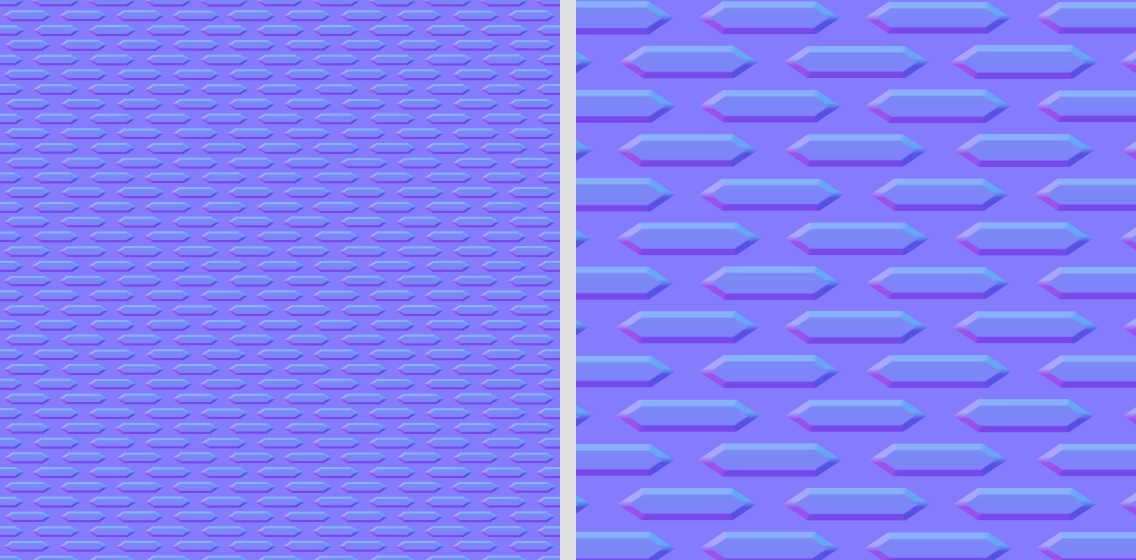
Left, the full canvas; right, a detail of the centre.
Reproduce this texture map procedurally as a WebGL 1 fragment shader.

```glsl
precision highp float;
// Tiling normal map of staggered rows of raised, long six-sided studs.

uniform vec2 u_resolution;

#define REPEATS vec2(10.0, 38.0)       // studs across, rows down (even)
#define STAGGER 0.49                   // shift of odd rows, in studs
#define ROW_SHIFT 0.07                 // downward shift, in rows
#define HALF_SIZE vec2(0.0424, 0.0097) // half length and half height
#define TAPER vec2(0.56, 0.83)         // normal of the slanted ends
#define BEVEL 0.0038                   // width of the bevelled rim
#define VARIATION 0.035                // size change between studs
#define GROUND vec3(0.522, 0.481, 0.995)
#define FACE_LOW vec3(0.500, 0.510, 0.980)
#define FACE_HIGH vec3(0.480, 0.540, 0.960)
#define RIM_UP vec3(0.535, 0.690, 0.990)
#define RIM_DOWN vec3(0.465, 0.285, 0.920)

float hash(vec2 p) {
  vec3 q = fract(vec3(p.xyx) * 0.1031);
  q += dot(q, q.yzx + 33.33);
  return fract((q.x + q.y) * q.z);
}

// Signed distance to the stud in z, outward direction in xy.
vec3 studShape(vec2 p, vec2 halfSize) {
  vec2 a = abs(p);
  vec2 slant = normalize(TAPER);
  float flatSide = a.y - halfSize.y;
  float slantSide = dot(a - vec2(halfSize.x, 0.0), slant);
  float blend = smoothstep(-0.0012, 0.0012, slantSide - flatSide);
  vec2 outward = normalize(mix(vec2(0.0, 1.0), slant, blend));
  vec2 side = clamp(p / (halfSize * 0.2), -1.0, 1.0);
  return vec3(outward * side, max(flatSide, slantSide));
}

// Rim colour: green follows the vertical slope, red the horizontal one.
vec3 rimColor(vec2 outward) {
  vec3 color = mix(RIM_DOWN, RIM_UP, 0.5 + 0.5 * outward.y);
  color.r -= 0.24 * outward.x;
  color.b -= 0.05 * max(outward.x, 0.0);
  return color;
}

void main() {
  vec2 uv = gl_FragCoord.xy / u_resolution;
  float pixel = 1.0 / min(u_resolution.x, u_resolution.y);

  // Staggered grid, rows counted from the top
  vec2 grid = vec2(uv.x, 1.0 - uv.y) * REPEATS;
  grid.y -= ROW_SHIFT;
  float row = floor(grid.y + 0.5);
  grid.x -= STAGGER * mod(row, 2.0);
  vec2 cell = vec2(floor(grid.x + 0.5), row);
  vec2 local = (grid - cell) / REPEATS * vec2(1.0, -1.0);

  // Small differences between studs, wrapped at the border
  vec2 id = mod(cell, REPEATS);
  vec2 change = vec2(hash(id + 3.7), hash(id + 51.3)) * 2.0 - 1.0;
  vec2 halfSize = HALF_SIZE * (1.0 + VARIATION * change);
  local.x += (hash(id + 17.1) - 0.5) * 0.0016;

  // Face with a faint vertical gradient, framed by the bevel
  vec3 stud = studShape(local, halfSize);
  float inside = 1.0 - smoothstep(-0.6 * pixel, 0.6 * pixel, stud.z);
  float soft = max(0.6 * pixel, 0.0007);
  float rim = smoothstep(-BEVEL - soft, -BEVEL + soft, stud.z);
  float rise = smoothstep(-0.7, 0.7, local.y / halfSize.y);
  vec3 face = mix(FACE_LOW, FACE_HIGH, rise * 0.8 + 0.2 * hash(id + 29.9));

  vec3 color = mix(face, rimColor(stud.xy), rim);
  gl_FragColor = vec4(mix(GROUND, color, inside), 1.0);
}
```
